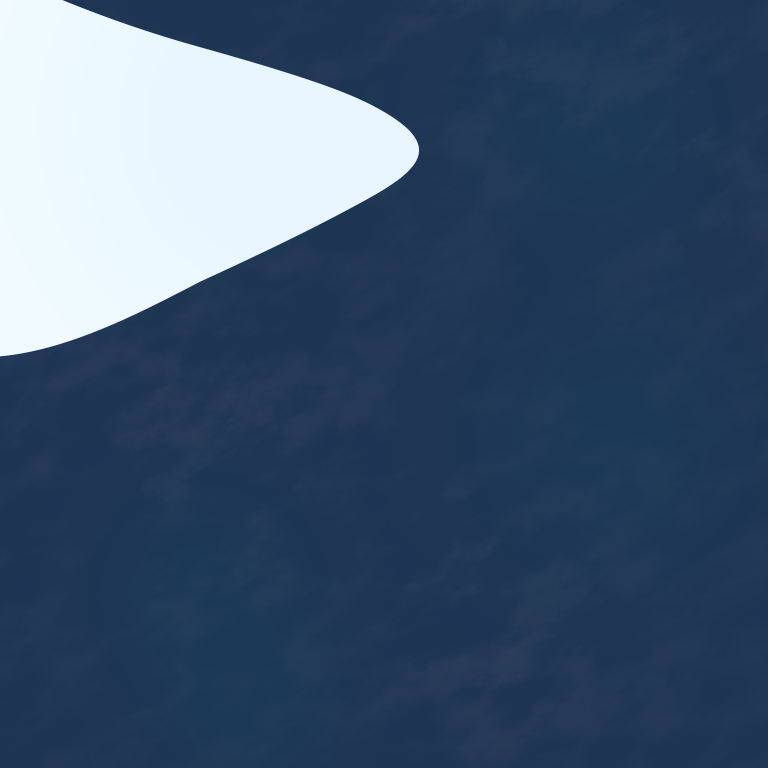
Write a Shadertoy shader that draws this background.

```glsl
// A pale rounded wedge entering from the left over a mottled navy paper ground.
#define NAVY vec3(0.118, 0.205, 0.327)
#define TEAL vec3(0.108, 0.220, 0.342)
#define HAZE vec3(0.175, 0.262, 0.372)
#define ICE vec3(0.910, 0.968, 1.000)
#define FROST vec3(0.940, 0.982, 1.000)
#define TIP vec2(0.5456, 0.8047)
#define TIP_ROUNDNESS 0.051
#define WEDGE_SPREAD 0.108
#define GRAIN_SCALE 14.0
#define GRAIN_STRENGTH 0.75

float hash(vec2 p) {
    return fract(sin(dot(p, vec2(127.1, 311.7))) * 43758.5453);
}

float valueNoise(vec2 p) {
    vec2 cell = floor(p), f = fract(p);
    f = f * f * (3.0 - 2.0 * f);
    float low = mix(hash(cell), hash(cell + vec2(1, 0)), f.x);
    float high = mix(hash(cell + vec2(0, 1)), hash(cell + vec2(1, 1)), f.x);
    return mix(low, high, f.y);
}

float fbm(vec2 p) {
    float sum = 0.0, amplitude = 0.5;
    for (int i = 0; i < 5; i++) {
        sum += amplitude * valueNoise(p);
        p = p * 2.03 + 17.3;
        amplitude *= 0.6;
    }
    return sum / 1.153;
}

float glow(vec2 p, vec2 center, float radius) {
    vec2 d = (p - center) / radius;
    return exp(-dot(d, d));
}

// Positive inside the wedge: a hyperbola with a bent axis and flared left end
float wedge(vec2 p) {
    float t = max(TIP.x - p.x, -0.2);
    float s = t - 0.078;
    float axis = TIP.y - 0.045 * (s + sqrt(s * s + 0.0015));
    float q = max(0.26 - p.x, 0.0);
    float topFlare = 0.42 * q * q;
    float bottomFlare = 0.065 * q - 2.005 * q * q * q;
    float flare = 0.5 * (topFlare + bottomFlare);
    axis += 0.5 * (topFlare - bottomFlare);
    float halfSquared = WEDGE_SPREAD * t * t + TIP_ROUNDNESS * t;
    float dy = p.y - axis;
    return halfSquared + 2.0 * flare * sqrt(max(halfSquared, 0.0))
        + flare * flare - dy * dy;
}

vec3 paper(vec2 p) {
    // Broad teal and hazy patches
    float teal = glow(p, vec2(0.80, 0.43), 0.17) + glow(p, vec2(0.27, 0.23), 0.13)
        + glow(p, vec2(0.77, 0.84), 0.15) + glow(p, vec2(0.33, 0.07), 0.10);
    float haze = glow(p, vec2(0.26, 0.43), 0.20) + glow(p, vec2(0.65, 0.18), 0.17)
        + 0.8 * glow(p, vec2(0.68, 0.95), 0.20) + 0.5 * glow(p, vec2(0.93, 0.83), 0.15);
    vec3 color = mix(NAVY, TEAL, clamp(teal, 0.0, 1.0));

    // Fine fibres, slanted upward to the right
    vec2 slanted = mat2(0.88, -0.47, 0.47, 0.88) * p * vec2(1.0, 1.0);
    float fibre = fbm(slanted * GRAIN_SCALE * vec2(1.0, 1.8));
    float grain = smoothstep(0.40, 0.78, fibre);
    float cover = 0.35 + 0.55 * clamp(haze, 0.0, 1.0);
    return mix(color, HAZE, GRAIN_STRENGTH * grain * cover);
}

void mainImage(out vec4 fragColor, in vec2 fragCoord) {
    vec2 uv = fragCoord / iResolution.xy;

    // Pale fill, slightly bluer toward the middle of the wedge
    float blueTint = 1.0 - smoothstep(0.15, 0.42, length(uv - vec2(0.38, 0.84)));
    vec3 pale = mix(FROST, ICE, blueTint);

    // Edge coverage over one pixel
    float inside = wedge(uv);
    float slope = length(vec2(dFdx(inside), dFdy(inside)));
    float coverage = clamp(0.5 + inside / max(slope, 1e-6), 0.0, 1.0);

    fragColor = vec4(mix(paper(uv), pale, coverage), 1.0);
}
```
